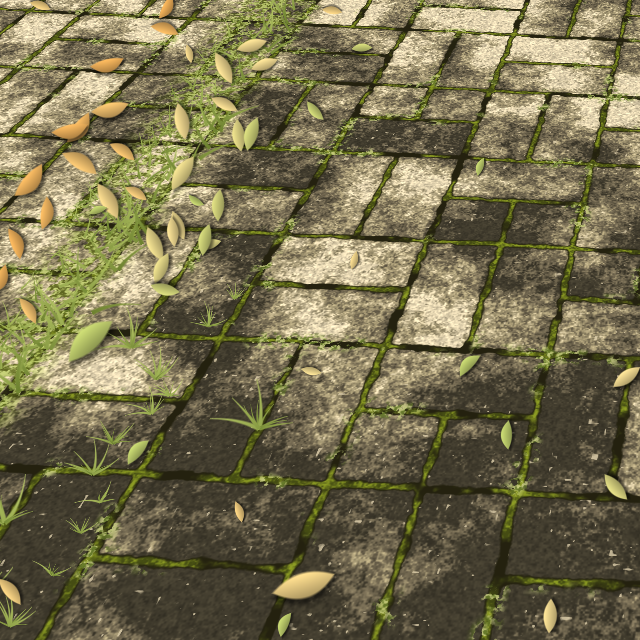
This texture is drawn by a three.js fragment shader. Its source:

```glsl
varying vec2 vUv;

const vec2 VANISH = vec2(1.185, 1.87);  // vanishing point of the long joints
const float TILT = .05;                 // slope of the horizon
const vec2 CELL = vec2(.178, .0914);    // block size on the ground
const vec2 GROUND = vec2(-.4055, .6029);
const float JOINT = .019;               // half width of a joint, in blocks
const float CORNER = .045;              // rounding of bricks
const float SPLIT_CHANCE = .28;         // lying bricks cut in two
const vec2 BAND_TOP = vec2(.43, 1.);    // grassy strip
const vec2 BAND_END = vec2(-.02, .38);
const vec2 WEED_TOP = vec2(.37, .54);   // weeds along one joint
const vec2 WEED_END = vec2(.03, .02);
const int BLADES = 160;
const int TUFTS = 14;
const int LEAVES = 50;
const int BAND_LEAVES = 32;

const vec3 STONE_DARK = vec3(.25, .23, .175);
const vec3 STONE_MID = vec3(.44, .4, .31);
const vec3 STONE_TAN = vec3(.63, .58, .44);
const vec3 STONE_PALE = vec3(.88, .82, .68);
const vec3 SOIL = vec3(.14, .13, .06);
const vec3 MOSS = vec3(.36, .4, .1);
const vec3 MOSS_LIT = vec3(.55, .61, .14);
const vec3 GRASS_DARK = vec3(.42, .5, .18);
const vec3 GRASS = vec3(.74, .8, .42);
const vec3 LEAF_ORANGE = vec3(.92, .66, .32);
const vec3 LEAF_YELLOW = vec3(.93, .84, .56);

float hash(vec2 p) {
  vec3 q = fract(p.xyx * .1031);
  q += dot(q, q.yzx + 33.33);
  return fract((q.x + q.y) * q.z);
}
vec2 hash2(float n) { return vec2(hash(vec2(n, 7.3)), hash(vec2(n, 41.9))); }
float noise(vec2 p) {
  vec2 i = floor(p), f = fract(p);
  f *= f * (3. - 2. * f);
  return mix(mix(hash(i), hash(i + vec2(1, 0)), f.x),
             mix(hash(i + vec2(0, 1)), hash(i + 1.), f.x), f.y);
}
float fbm(vec2 p) {
  float sum = 0., amp = .533;
  for (int i = 0; i < 4; i++) { sum += amp * noise(p); p = p * 2.03 + 17.1; amp *= .5; }
  return sum;
}
float fade(float a, float b, float x) { return 1. - smoothstep(a, b, x); }
vec2 turn(vec2 p, float a) { return vec2(cos(a) * p.x + sin(a) * p.y, cos(a) * p.y - sin(a) * p.x); }
float depthAt(vec2 p) { return VANISH.y - p.y - TILT * (p.x - VANISH.x); }

// Basket weave: x = distance to the joint, y = random tone
vec2 weave(vec2 g) {
  vec2 cell = floor(g), f = fract(g);
  bool upright = mod(cell.x + cell.y, 2.) > .5;
  if (upright) f = f.yx;
  vec2 id = cell * 2. + vec2(upright ? 311. : 0., step(f.y, .5)) + 80.;
  float across = fract(f.y * 2.);
  vec2 gap = vec2(min(f.x, 1. - f.x), min(across, 1. - across) * .5);
  if (!upright && hash(id + 9.) < SPLIT_CHANCE) {
    gap.x = min(gap.x, abs(f.x - .5));
    id.x += 57. * step(.5, f.x);
  }
  float inside = max(min(gap.x, gap.y) - CORNER, 0.);
  return vec2(CORNER - length(max(CORNER - gap, 0.)) + inside, hash(id));
}

void addBlade(inout vec3 col, vec2 p, vec2 root, float angle, float len, float seed) {
  vec2 q = turn(p - root, angle) / len;
  if (q.x < 0. || q.x > 1.) return;
  float d = abs(q.y - (seed - .5) * .8 * q.x * q.x) - .045 * (1. - q.x);
  col = mix(col, mix(GRASS_DARK, GRASS, .4 * q.x + .6 * seed), fade(-.02, .03, d));
}
void addTuft(inout vec3 col, vec2 p, vec2 root, float len, float seed) {
  if (length(p - root) > len * 1.2) return;
  for (int i = 0; i < 10; i++) {
    vec2 h = hash2(seed * 10. + float(i));
    addBlade(col, p, root, .2 + 2.8 * h.x, len * (.4 + .6 * h.y), h.y);
  }
}
void addLeaf(inout vec3 col, vec2 p, vec2 center, float angle, float size, float seed) {
  vec2 q = turn(p - center, angle) / size;
  if (dot(q, q) > 2.) return;
  q.y += (seed - .5) * .6 * q.x * q.x;
  float body = .38 * (1. - q.x * q.x);
  col *= 1. - .5 * fade(-.1, .2, abs(q.y + .15) - body);
  vec3 tint = mix(LEAF_ORANGE, LEAF_YELLOW, smoothstep(.1, .5, seed));
  tint = mix(tint, GRASS, smoothstep(.5, .7, seed)) * (.92 + .5 * q.y);
  col = mix(col, tint, fade(-.05, .06, abs(q.y) - body));
}

void main() {
  vec2 p = vUv;
  float depth = depthAt(p);
  vec2 g = (vec2((p.x - VANISH.x) / depth, 1. / depth) - GROUND) / CELL;
  vec2 wobble = vec2(fbm(g * 9. + 30.), fbm(g * 9. + 70.)) - .5;
  vec2 brick = weave(g + .035 * wobble);
  float patches = fbm(g * 1.9 + 50.), fine = fbm(g * 14. + 200.);
  float grain = .5 * noise(g * 48. + 900.) + .5 * noise(g * 92. + 1500.);
  vec2 run = BAND_END - BAND_TOP;
  float band = length(p - BAND_TOP - run * clamp(dot(p - BAND_TOP, run) / dot(run, run), 0., 1.));

  // Weathered stone
  float tone = .42 + .48 * (brick.y - .5) + 1.7 * (patches - .5) + .6 * (fine - .5)
             + .4 * (grain - .5) + .55 * (p.y - .45) - .17 * fade(.02, .07, brick.x);
  vec3 col = mix(STONE_DARK, STONE_MID, smoothstep(.1, .42, tone));
  col = mix(col, STONE_TAN, smoothstep(.4, .66, tone));
  col = mix(col, STONE_PALE, smoothstep(.62, .95, tone)) * (.75 + .54 * grain);
  float speck = smoothstep(.85, .95, noise(g * 41. + 400.)) * smoothstep(.45, .6, fine);
  col = mix(col, STONE_PALE, .8 * speck);

  // Mossy joints, small weeds and turf
  float edge = brick.x + .03 * (fine - .5);
  col = mix(col, SOIL, fade(JOINT, JOINT + .013, edge));
  float growth = smoothstep(.36, .52, fbm(g * 5. + 120.));
  vec3 moss = mix(MOSS * .75, MOSS_LIT, smoothstep(.3, .7, .5 * grain + .5 * fine));
  col = mix(col, moss, growth * fade(JOINT * .4, JOINT + .006, edge));
  float weeds = smoothstep(.55, .66, fbm(g * 3. + 300.) + .14 * fade(0., .3, band));
  weeds *= smoothstep(.45, .6, fbm(g * 32. + 80.)) * fade(.03, .09, brick.x);
  vec3 sprout = mix(GRASS, STONE_PALE, .35);
  col = mix(col, mix(GRASS_DARK, sprout, smoothstep(.3, .65, grain)), .9 * weeds);
  float turf = fade(.015, .075, band) * smoothstep(.42, .56, fbm(g * 22. + 610.));
  col = mix(col, mix(MOSS, GRASS, smoothstep(.25, .7, grain)), .85 * turf);

  // Grass
  for (int i = 0; i < BLADES; i++) {
    vec2 h = hash2(float(i) + 3.), k = hash2(float(i) + 211.);
    vec2 root = mix(BAND_TOP, BAND_END, h.x) + vec2(.11, .05) * (k - .5);
    addBlade(col, p, root, .2 + 2.5 * h.y, (.022 + .03 * k.x) * depthAt(root), k.y);
  }
  for (int i = 0; i < TUFTS; i++) {
    vec2 h = hash2(float(i) + 500.);
    vec2 root = mix(WEED_TOP, WEED_END, (float(i) + h.x) / float(TUFTS));
    root.x -= .13 * h.y * h.y;
    addTuft(col, p, root, .025 * depthAt(root) * (.8 + h.y), float(i) + 90.);
  }
  addTuft(col, p, vec2(.405, .33), .085, 60.);

  // Fallen leaves, thickest near the strip
  for (int i = 0; i < LEAVES; i++) {
    float n = float(i);
    vec2 h = hash2(n + 700.), k = hash2(n + 860.);
    bool near = i < BAND_LEAVES;
    vec2 spot = fract(vec2(.755, .57) * n + .2 * h);
    if (near) spot = mix(BAND_TOP, BAND_END, .7 * h.x) + vec2(.32, .16) * (k - .5);
    float size = (near ? .021 : .014) * depthAt(spot) * (.7 + .6 * k.y);
    addLeaf(col, p, spot, 3.1 * h.y, size, near ? .15 + .5 * k.x : .3 + .6 * k.x);
  }
  addLeaf(col, p, vec2(.138, .47), .75, .046, .68);
  addLeaf(col, p, vec2(.475, .085), .3, .05, .4);
  gl_FragColor = vec4(col, 1.);
}
```
